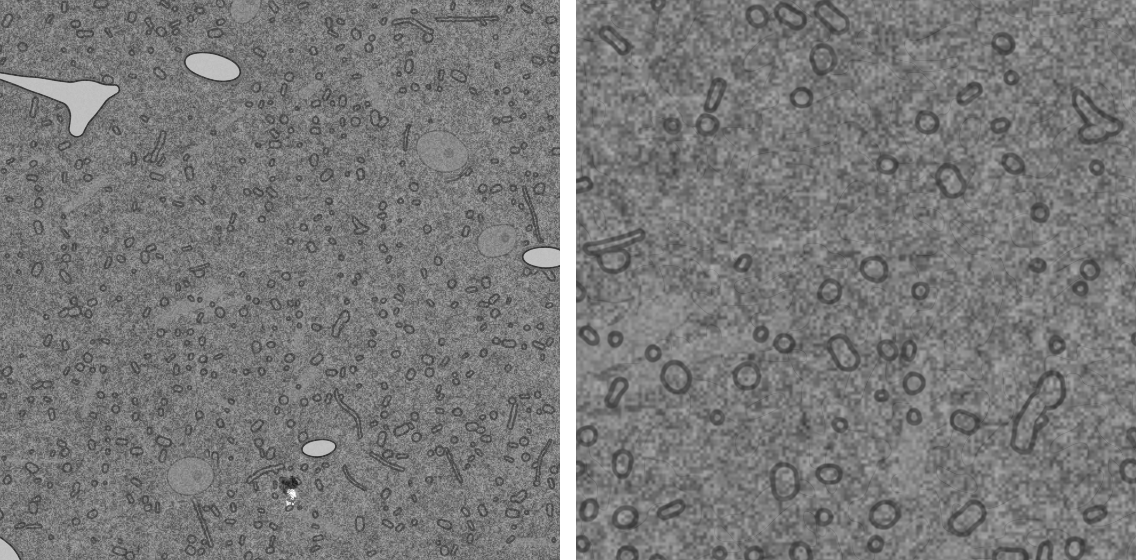
Left, the full canvas; right, a detail of the centre.
Give the GLSL for this texture, as a WebGL 2 fragment shader.

```glsl
#version 300 es
precision highp float;

uniform vec2 u_resolution;
out vec4 fragColor;

vec4 hash4(vec2 p) {
  vec4 q = fract(p.xyxy * vec4(0.1031, 0.1030, 0.0973, 0.1099));
  q += dot(q, q.wzxy + 33.33);
  return fract((q.xxyz + q.yzzw) * q.zywx);
}

// Value noise in the range -0.5 to 0.5
float noise(vec2 p) {
  vec2 i = floor(p), f = fract(p);
  f = f * f * (3.0 - 2.0 * f);
  float low = mix(hash4(i).x, hash4(i + vec2(1, 0)).x, f.x);
  float high = mix(hash4(i + vec2(0, 1)).x, hash4(i + 1.0).x, f.x);
  return mix(low, high, f.y) - 0.5;
}

vec2 rotate(vec2 p, float a) {
  float c = cos(a), s = sin(a);
  return vec2(c * p.x + s * p.y, c * p.y - s * p.x);
}

float smoothMin(float a, float b, float k) {
  float h = max(k - abs(a - b), 0.0) / k;
  return min(a, b) - h * h * k * 0.25;
}

float ellipse(vec2 p, vec2 r) {
  float k = length(p / r);
  return k * (k - 1.0) / max(length(p / (r * r)), 0.001);
}

// Capsule whose radius changes from a to b
float taper(vec2 p, vec2 a, vec2 b, float ra, float rb) {
  vec2 ab = b - a;
  float t = clamp(dot(p - a, ab) / dot(ab, ab), 0.0, 1.0);
  return length(p - a - ab * t) - mix(ra, rb, t);
}

// Nearest of many randomly turned, bent capsules, one per grid cell at most
float fibres(vec2 p, float cells, float chance, vec2 lengths, vec2 widths, float bend, float seed) {
  float nearest = 1.0;
  vec2 home = floor(p * cells);
  for (int y = -1; y <= 1; y++) {
    for (int x = -1; x <= 1; x++) {
      vec2 cell = home + vec2(x, y);
      vec4 r = hash4(cell + seed);
      vec4 s = hash4(cell + seed + 57.0);
      float crowd = 1.0 + 1.3 * noise(cell / cells * 9.0 + seed);
      if (r.x > chance * crowd) continue;
      vec2 q = rotate(p - (cell + 0.2 + 0.6 * r.yz) / cells, r.w * 6.2832);
      float halfLength = mix(lengths.x, lengths.y, s.x * s.x);
      float radius = mix(widths.x, widths.y, s.y * s.y);
      q.y += bend * (s.z - 0.5) * cos(q.x * 75.0 + s.w * 6.0);
      float d = length(vec2(max(abs(q.x) - halfLength, 0.0), q.y)) - radius;
      nearest = min(nearest, d);
    }
  }
  return nearest;
}

void main() {
  vec2 uv = gl_FragCoord.xy / u_resolution.y;
  float soft = max(0.0008, 0.7 / u_resolution.y);
  float wobble = noise(uv * 130.0);
  float slow = noise(uv * 28.0);

  // Tissue ground with fine membranes
  float grain = 0.23 * noise(uv * 490.0) + 0.10 * noise(uv * 260.0 + 40.0);
  float tone = 0.482 + 0.03 * noise(uv * 4.0 + 7.0) + 0.03 * slow + 0.10 * wobble;
  float membrane = abs(noise(uv * 95.0 + 3.0 * slow + 19.0));
  tone -= 0.05 * (1.0 - smoothstep(0.0, 0.06, membrane));

  // Pale processes
  float pale = fibres(uv, 8.0, 0.5, vec2(0.015, 0.06), vec2(0.002, 0.013), 0.008, 11.0);
  pale += 0.006 * wobble + 0.006 * slow;
  float paleMask = 1.0 - smoothstep(-soft, soft * 2.0, pale);
  tone = mix(tone, 0.55, 0.8 * paleMask);
  grain *= 1.0 - 0.4 * paleMask;

  // Dark sheaths: small ovals and long tubes
  float ovals = fibres(uv, 40.0, 0.36, vec2(0.0, 0.007), vec2(0.003, 0.0075), 0.002, 83.0);
  float tubes = fibres(uv, 9.0, 0.34, vec2(0.012, 0.055), vec2(0.0025, 0.006), 0.013, 131.0);
  float sheath = min(ovals, tubes) + 0.0018 * wobble + 0.001 * slow;
  tone = mix(tone, 0.51, 0.7 * (1.0 - smoothstep(-soft, soft, sheath)));
  float ring = 1.0 - smoothstep(0.0007, 0.0007 + 2.0 * soft, abs(sheath));
  tone = mix(tone, 0.28, 0.85 * ring);
  grain *= 1.0 - 0.4 * ring;

  // Cell bodies with a thin rim and a nucleolus
  for (int i = 0; i < 4; i++) {
    float n = float(i);
    vec2 q = rotate(uv - fract(vec2(0.79, 0.73) + n * vec2(0.55, 0.42)), 0.4 * n - 0.3);
    float d = ellipse(q, vec2(0.046, 0.036) * (1.0 - 0.1 * n)) + 0.006 * slow;
    float halo = 1.0 - smoothstep(0.006, 0.02, d + 0.012 * wobble);
    float inside = 1.0 - smoothstep(-soft, soft, d);
    tone = mix(tone, 0.51, 0.6 * halo);
    tone = mix(tone, 0.545, 0.9 * inside);
    grain *= 1.0 - 0.45 * inside;
    tone -= 0.10 * (1.0 - smoothstep(0.0005, 0.0025, abs(d)));
    tone -= 0.07 * (1.0 - smoothstep(0.008, 0.010, length(q - vec2(0.012, 0.0))));
  }

  // Vessels: a branching one, a corner one and scattered ovals
  vec2 fork = vec2(0.155, 0.825);
  float vessel = taper(uv, fork, vec2(-0.03, 0.872), 0.022, 0.002);
  vessel = smoothMin(vessel, taper(uv, fork, vec2(0.205, 0.84), 0.022, 0.008), 0.02);
  vessel = smoothMin(vessel, taper(uv, fork, vec2(0.137, 0.77), 0.022, 0.012), 0.02);
  vessel = min(vessel, ellipse(rotate(uv, -0.9), vec2(0.055, 0.03)));
  for (int i = 0; i < 3; i++) {
    float n = float(i);
    vec2 q = rotate(uv - fract(vec2(0.38, 0.88) + n * vec2(0.595, 0.66)), 0.2 * n - 0.25);
    vessel = min(vessel, ellipse(q, vec2(0.049, 0.022) * (1.0 - 0.2 * n)));
  }
  vessel += 0.003 * slow;
  float wallWidth = 0.006 + 0.008 * noise(uv * 14.0 + 5.0);
  float wall = 1.0 - smoothstep(-soft, soft, vessel - wallWidth);
  float lumen = 1.0 - smoothstep(-soft, soft, vessel);
  tone = mix(tone, 0.42, 0.85 * wall);
  tone = mix(tone, 0.75, lumen);
  grain *= (1.0 - 0.5 * wall) * (1.0 - 0.75 * lumen);
  tone -= 0.2 * (1.0 - smoothstep(0.0006, 0.0022, abs(vessel - 0.0015)));

  // Dark speck of debris with bright flakes beneath
  vec2 speck = uv - vec2(0.513, 0.135);
  float clump = length(speck) - 0.016 + 0.008 * wobble;
  tone = mix(tone, 0.27 + 0.4 * wobble, 0.8 * (1.0 - smoothstep(-0.002, 0.002, clump)));
  float flakes = ellipse(speck - vec2(0.007, -0.026), vec2(0.010, 0.022));
  tone += 0.4 * smoothstep(0.0, 0.2, wobble + grain) * (1.0 - smoothstep(-0.003, 0.001, flakes));

  fragColor = vec4(vec3(clamp(tone + grain, 0.0, 1.0)), 1.0);
}
```
